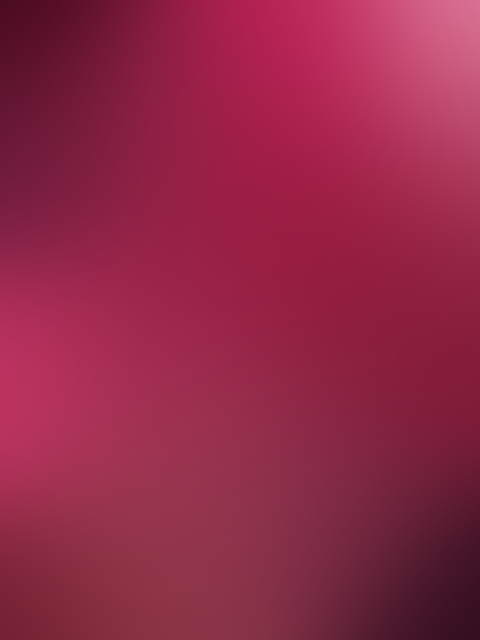
A Shadertoy shader for this background:

```glsl
// Soft crimson mesh gradient: colour glows blended with normalised Gaussian weights.

const int GLOW_COUNT = 16;
const float GLOW_RADIUS = 0.14;         // in canvas heights
const vec2 CANVAS_SHAPE = vec2(0.75, 1.0);

// Glow centres, as fractions of the canvas
const vec2 GLOW_CENTRE[GLOW_COUNT] = vec2[](
    vec2(0.00, 1.00), vec2(0.33, 0.82), vec2(0.64, 0.93), vec2(1.00, 0.98),
    vec2(0.00, 0.75), vec2(0.66, 0.65), vec2(1.00, 0.74), vec2(1.00, 0.48),
    vec2(0.00, 0.40), vec2(0.38, 0.49), vec2(0.75, 0.50), vec2(0.42, 0.30),
    vec2(0.00, 0.00), vec2(0.32, 0.08), vec2(0.68, 0.20), vec2(1.00, 0.03)
);

// Glow colours, in the same order
const vec3 GLOW_COLOUR[GLOW_COUNT] = vec3[](
    // top: dark corner, plum, bright crimson, pale pink
    vec3(0.24, 0.02, 0.09), vec3(0.57, 0.14, 0.28),
    vec3(0.75, 0.11, 0.33), vec3(0.89, 0.53, 0.65),
    // upper middle: wine, ruby, rose, garnet
    vec3(0.42, 0.11, 0.23), vec3(0.62, 0.09, 0.24),
    vec3(0.69, 0.24, 0.37), vec3(0.50, 0.10, 0.21),
    // lower middle: magenta, crimson, garnet, dusty rose
    vec3(0.78, 0.21, 0.40), vec3(0.61, 0.14, 0.29),
    vec3(0.53, 0.11, 0.23), vec3(0.64, 0.23, 0.34),
    // bottom: wine, muted rose, mauve, dark corner
    vec3(0.43, 0.11, 0.18), vec3(0.56, 0.22, 0.28),
    vec3(0.48, 0.17, 0.27), vec3(0.18, 0.05, 0.11)
);

float glowWeight(vec2 offset) {
    return exp(-0.5 * dot(offset, offset) / (GLOW_RADIUS * GLOW_RADIUS));
}

void mainImage(out vec4 fragColor, in vec2 fragCoord) {
    vec2 uv = fragCoord / iResolution.xy;

    // Weighted average of all glows
    vec3 colourSum = vec3(0.0);
    float weightSum = 0.0;
    for (int i = 0; i < GLOW_COUNT; i++) {
        float weight = glowWeight((uv - GLOW_CENTRE[i]) * CANVAS_SHAPE);
        colourSum += weight * GLOW_COLOUR[i];
        weightSum += weight;
    }

    fragColor = vec4(colourSum / weightSum, 1.0);
}
```
